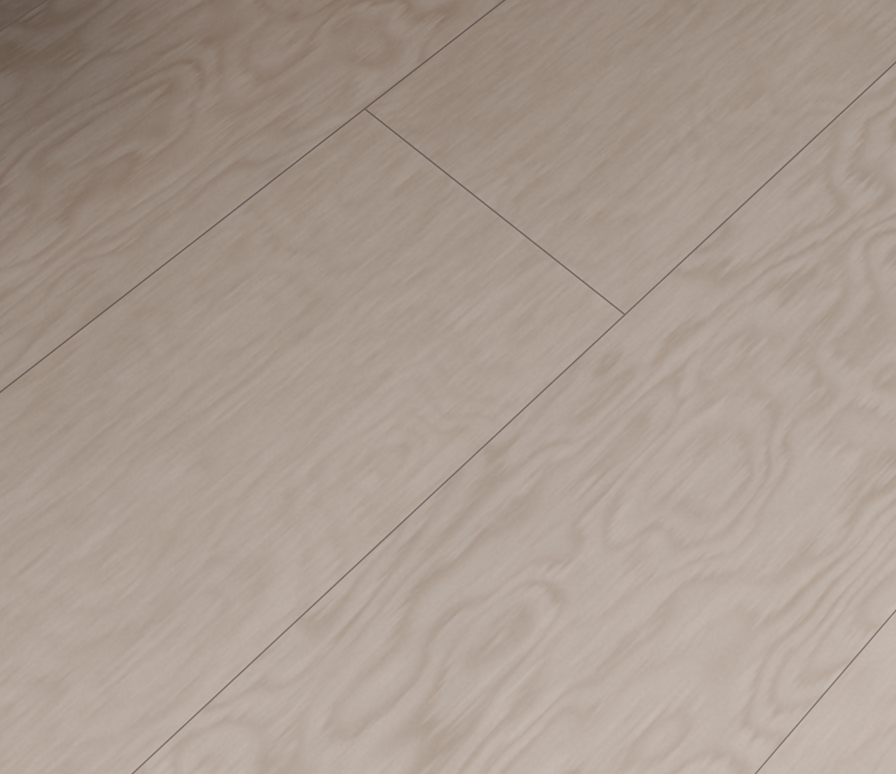
Reproduce this texture procedurally as a WebGL 1 fragment shader.

```glsl
precision highp float;
// Pale oak floor planks in diagonal perspective, with wood grain and thin seams.

uniform vec2 u_resolution;

#define HORIZON 3.771        // height of the vanishing line, in canvas heights
#define VANISH_ALONG 4.217   // where the long seams converge
#define VANISH_ACROSS -3.209 // where the end joints converge
#define PLANK_WIDTH 0.2135
#define PLANK_LENGTH 1.6
#define FIRST_SEAM 1.5
#define FIRST_JOINT 1.264
#define SEAM_HALF_WIDTH 0.0011
#define GRAIN_STRENGTH 0.062
#define FIGURE_STRENGTH 0.042
#define TINT_VARIATION 0.018

const vec3 SHADE_COLOUR = vec3(0.495, 0.425, 0.375);
const vec3 LIGHT_COLOUR = vec3(0.750, 0.700, 0.660);
const vec3 SEAM_COLOUR = vec3(0.370, 0.325, 0.310);
const vec3 GRAIN_TINT = vec3(0.80, 1.00, 1.16);

float hash(vec2 p) {
  vec3 q = fract(vec3(p.xyx) * 0.1031);
  q += dot(q, q.yzx + 33.33);
  return fract((q.x + q.y) * q.z);
}

float noise(vec2 p) {
  vec2 cell = floor(p);
  vec2 f = fract(p);
  f = f * f * (3.0 - 2.0 * f);
  float low = mix(hash(cell), hash(cell + vec2(1.0, 0.0)), f.x);
  float high = mix(hash(cell + vec2(0.0, 1.0)), hash(cell + vec2(1.0, 1.0)), f.x);
  return mix(low, high, f.y);
}

float fbm(vec2 p) {
  float sum = 0.0;
  float weight = 0.5;
  for (int i = 0; i < 3; i++) {
    sum += weight * noise(p);
    p = p * 2.03 + 17.7;
    weight *= 0.5;
  }
  return sum / 0.875;
}

// Fine pores and streaks, stretched along the plank
float streaks(vec2 wood) {
  float broad = noise(wood * vec2(16.0, 130.0));
  float medium = noise(wood * vec2(38.0, 400.0) + 31.0);
  float fine = noise(wood * vec2(110.0, 760.0) + 73.0);
  return 0.25 * broad + 0.45 * medium + 0.30 * fine - 0.5;
}

// Growth rings as contours of a stretched height field
float growthRings(vec2 wood, float ragged) {
  float height = 9.0 * fbm(wood * vec2(7.0, 17.0)) + 28.0 * wood.y + 0.5 * ragged;
  float wave = 0.5 + 0.5 * cos(6.28318 * height);
  return wave * wave * (0.45 + 0.9 * noise(wood * vec2(22.0, 60.0) + 9.0));
}

// Distance on the canvas to a line of constant slant, given the gap in slant
float lineDistance(float gap, float slant, float depth) {
  return abs(gap) * depth / sqrt(1.0 + slant * slant);
}

float seamCover(float d, float pixel) {
  return 1.0 - smoothstep(SEAM_HALF_WIDTH - 0.6 * pixel, SEAM_HALF_WIDTH + 0.6 * pixel, d);
}

void main() {
  vec2 p = gl_FragCoord.xy / u_resolution.y;
  float pixel = 1.0 / u_resolution.y;

  // Floor plane
  float depth = HORIZON - p.y;
  float across = (VANISH_ALONG - p.x) / depth;
  float along = (p.x - VANISH_ACROSS) / depth;

  // Plank layout, staggered by half a length
  float lane = (FIRST_SEAM - across) / PLANK_WIDTH;
  float row = floor(lane);
  float run = (along - FIRST_JOINT) / PLANK_LENGTH - 0.5 * (row - 1.0);
  vec2 plank = vec2(row, floor(run));
  float seed = hash(plank + 11.0);

  // Light falls off toward the upper left
  vec2 uv = gl_FragCoord.xy / u_resolution;
  float reach = 0.65 * (1.0 - uv.y) + 0.35 * uv.x;
  float light = 1.0 - pow(1.0 - reach, 1.7);
  vec3 colour = mix(SHADE_COLOUR, LIGHT_COLOUR, light);
  float corner = length((uv - vec2(0.0, 1.0)) * vec2(1.0, 0.8));
  colour *= mix(0.84, 1.0, smoothstep(0.0, 0.28, corner));
  colour += TINT_VARIATION * (seed - 0.5);

  // Wood: rings are bold on every other row
  vec2 wood = vec2(along, lane * PLANK_WIDTH) + seed * vec2(5.0, 3.0);
  float grain = streaks(wood);
  float figure = mix(1.0, 0.35, mod(row, 2.0));
  float rings = growthRings(wood, grain) - 0.35;
  float cloud = fbm(wood * vec2(8.0, 26.0) + 51.0) - 0.5;
  float speckle = noise(p * 290.0) - 0.5;
  colour -= GRAIN_TINT * (GRAIN_STRENGTH * grain + FIGURE_STRENGTH * figure * rings);
  colour += 0.03 * cloud + 0.014 * speckle;

  // Seams and end joints, softer in the light
  float seamGap = (fract(lane + 0.5) - 0.5) * PLANK_WIDTH;
  float jointGap = (fract(run + 0.5) - 0.5) * PLANK_LENGTH;
  float seam = lineDistance(seamGap, across, depth);
  float joint = lineDistance(jointGap, along, depth);
  float nearest = min(seam, joint);
  float bevel = 1.0 - smoothstep(0.0, 0.006, nearest);
  colour += 0.018 * bevel;
  colour = mix(colour, SEAM_COLOUR, seamCover(nearest, pixel) * mix(0.95, 0.6, light));

  gl_FragColor = vec4(clamp(colour, 0.0, 1.0), 1.0);
}
```
